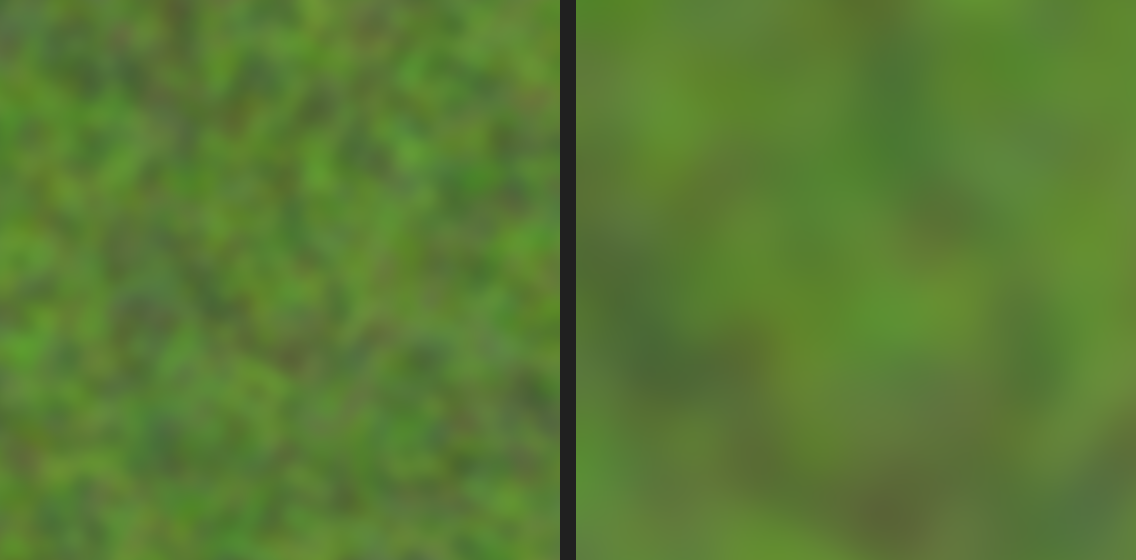
Left, the full canvas; right, a detail of the centre.
Reproduce this texture procedurally as a Shadertoy shader.

```glsl
// Soft, blurred moss: three independent fields of smooth noise shift a mid green
// along a vivid, a light and a warm colour axis. Each field sums octaves of
// random lattice values spread by Gaussian kernels, scaled to unit deviation.

#define FINE_CELLS 31.0
#define MID_CELLS 16.0
#define BROAD_CELLS 7.0
#define OCTAVE_SHARES vec3(0.86, 0.45, 0.24)
#define KERNEL_FALLOFF 1.5
#define BASE_GREEN vec3(0.354, 0.493, 0.204)
#define VIVID_SHIFT vec3(0.007, 0.032, -0.012)
#define LIGHT_SHIFT vec3(0.016, 0.015, 0.015)
#define WARM_SHIFT vec3(0.015, -0.003, -0.005)

// Integer hash: three random values with zero mean and unit deviation
vec3 hashUnit(ivec2 cell, int seed) {
    uvec3 v = uvec3(ivec3(cell, seed)) * 1664525u + 1013904223u;
    v.x += v.y * v.z;
    v.y += v.z * v.x;
    v.z += v.x * v.y;
    v ^= v >> 16u;
    v.x += v.y * v.z;
    v.y += v.z * v.x;
    v.z += v.x * v.y;
    vec3 uniformValue = vec3(v >> 8u) / 16777216.0;
    return (uniformValue - 0.5) * sqrt(12.0);
}

// Gaussian-weighted lattice noise, three channels of even variance
vec3 softNoise(vec2 p, int seed) {
    vec2 corner = floor(p);
    vec2 local = p - corner;
    vec3 total = vec3(0.0);
    float power = 0.0;
    for (int y = -1; y <= 2; y++) {
        for (int x = -1; x <= 2; x++) {
            vec2 offset = vec2(x, y) - local;
            float weight = exp(-KERNEL_FALLOFF * dot(offset, offset));
            total += weight * hashUnit(ivec2(corner) + ivec2(x, y), seed);
            power += weight * weight;
        }
    }
    return total * inversesqrt(power);
}

mat2 rotation(float angle) {
    float c = cos(angle), s = sin(angle);
    return mat2(c, s, -s, c);
}

void mainImage(out vec4 fragColor, in vec2 fragCoord) {
    vec2 uv = fragCoord / min(iResolution.x, iResolution.y);

    // Octaves are turned against each other to hide the lattice
    vec3 field = OCTAVE_SHARES.x * softNoise(rotation(0.5) * uv * FINE_CELLS, 1)
               + OCTAVE_SHARES.y * softNoise(rotation(1.2) * uv * MID_CELLS, 2)
               + OCTAVE_SHARES.z * softNoise(rotation(0.1) * uv * BROAD_CELLS, 3);

    // Each channel moves the colour along one axis
    vec3 color = BASE_GREEN
               + field.x * VIVID_SHIFT
               + field.y * LIGHT_SHIFT
               + field.z * WARM_SHIFT;

    fragColor = vec4(clamp(color, 0.0, 1.0), 1.0);
}
```
